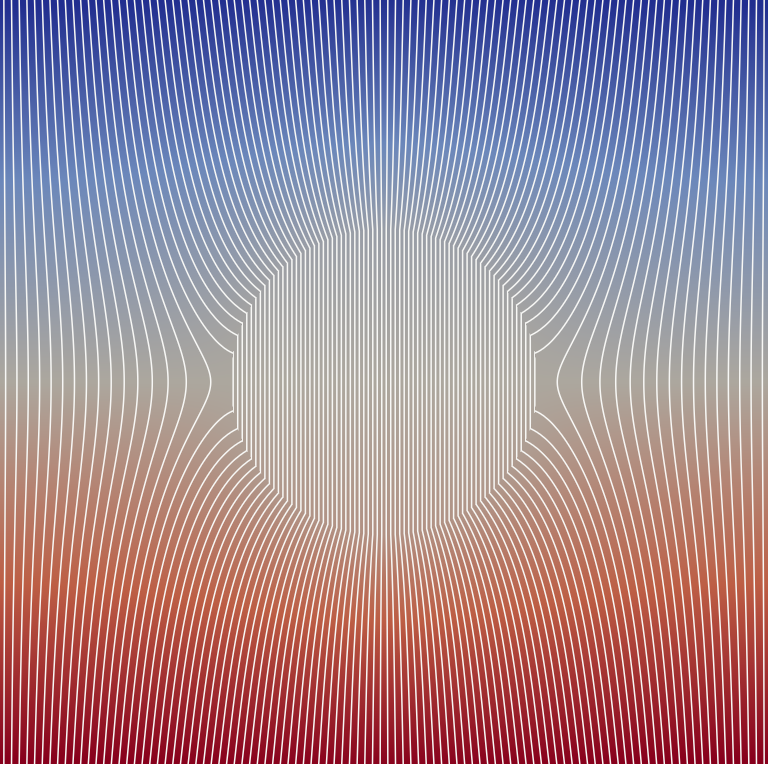
Give the GLSL for this background, as a Shadertoy shader.

```glsl
// Field lines of a uniform vertical field drawn into a polarised disc.
// The lines are level sets of a flux function (a row of dipoles, closed form);
// the red to blue ground follows the matching potential.

const float TAU = 6.2831853;
const float RADIUS = 0.2;            // disc radius
const float LINE_COUNT = 100.0;      // lines across the canvas
const float LINE_WIDTH = 0.00195;    // in canvas units
const float FLUX_PULL = 0.82;        // how strongly the disc gathers lines
const float COLOUR_PULL = 0.6;       // how strongly the disc flattens colour
const float DIPOLE = 0.5 * TAU * RADIUS * RADIUS;

const vec3 DEEP_RED   = vec3(0.53, 0.00, 0.11);
const vec3 CLAY       = vec3(0.74, 0.37, 0.27);
const vec3 WARM_GREY  = vec3(0.675, 0.655, 0.62);
const vec3 STEEL_BLUE = vec3(0.42, 0.53, 0.73);
const vec3 DEEP_BLUE  = vec3(0.13, 0.18, 0.56);
const vec3 LINE_WHITE = vec3(0.97, 0.97, 0.96);

// Half chord of the disc at offset a from its centre.
float halfChord(float a) {
    return sqrt(max(RADIUS * RADIUS - a * a, 0.0));
}

// Flux of a horizontal row of dipoles with unit spacing.
float rowFlux(vec2 p) {
    return sin(TAU * p.x) / (cosh(TAU * p.y) - cos(TAU * p.x));
}

// Flux function: lines are vertical inside the disc, evenly spaced at top and bottom.
float flux(vec2 p) {
    p.y = max(abs(p.y), halfChord(p.x));
    float rows = rowFlux(p) - rowFlux(p - vec2(0, 1)) - rowFlux(p + vec2(0, 1));
    return p.x + FLUX_PULL * DIPOLE * rows;
}

// Potential, scaled to run from about -0.5 to 0.5 up the canvas.
float potential(vec2 p) {
    p.x = max(abs(p.x), halfChord(p.y));
    float row = sinh(TAU * p.y) / max(cosh(TAU * p.y) - cos(TAU * p.x), 1e-4);
    float pull = COLOUR_PULL * DIPOLE;
    return 0.5 * (p.y - pull * row) / (0.5 - pull);
}

// Diverging ramp, 0 at the red end and 1 at the blue end.
vec3 ramp(float t) {
    float s = clamp(t, 0.0, 1.0) * 4.0;
    vec3 c = mix(DEEP_RED, CLAY, min(s, 1.0));
    c = mix(c, WARM_GREY, clamp(s - 1.0, 0.0, 1.0));
    c = mix(c, STEEL_BLUE, clamp(s - 2.0, 0.0, 1.0));
    return mix(c, DEEP_BLUE, clamp(s - 3.0, 0.0, 1.0));
}

// Coverage of the nearest field line, from distance = value / gradient.
float lineCoverage(vec2 p, float pixel) {
    vec2 e = vec2(0.0004, 0.0);
    vec2 slope = vec2(flux(p + e) - flux(p - e),
                      flux(p + e.yx) - flux(p - e.yx)) / (2.0 * e.x);
    float offset = abs(fract(flux(p) * LINE_COUNT) - 0.5) / LINE_COUNT;
    float dist = offset / max(length(slope), 0.05);
    return clamp((0.5 * LINE_WIDTH - dist) / pixel + 0.5, 0.0, 1.0);
}

void mainImage(out vec4 fragColor, in vec2 fragCoord) {
    vec2 p = fragCoord / iResolution.xy - 0.5;
    float pixel = 1.0 / iResolution.y;

    vec3 colour = ramp(potential(p) + 0.5);
    colour = mix(colour, LINE_WHITE, lineCoverage(p, pixel));
    fragColor = vec4(colour, 1.0);
}
```
